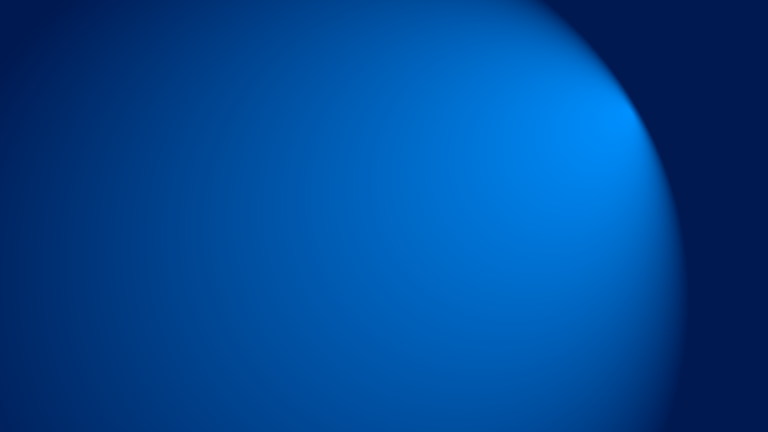
A Shadertoy shader for this background:

```glsl
// A deep navy field with a large disc lit from a focus just inside its rim.
// Focal radial gradient: each point is shaded by its distance from the focus
// as a fraction of the way to the rim along the same ray.

// Lengths are in canvas heights, origin at the lower left.
#define DISC_CENTER vec2(0.7037, 0.3032)
#define DISC_RADIUS 0.8912
#define FOCUS       vec2(1.4606, 0.7407)
#define GLOW_COLOR  vec3(0.0, 0.565, 1.0)
#define NAVY_COLOR  vec3(0.0, 0.098, 0.318)
#define AA_GRID     2

// 0 at the focus, 1 on the rim and beyond.
float focalGradient(vec2 p) {
    vec2 ray = p - FOCUS;
    float dist = max(length(ray), 1e-5);
    vec2 dir = ray / dist;

    // Distance from the focus to the rim along the ray.
    vec2 offset = FOCUS - DISC_CENTER;
    float along = dot(offset, dir);
    float inside = DISC_RADIUS * DISC_RADIUS - dot(offset, offset);
    float rimDist = sqrt(along * along + inside) - along;

    return clamp(dist / max(rimDist, 1e-5), 0.0, 1.0);
}

void mainImage(out vec4 fragColor, in vec2 fragCoord) {
    // Average a small grid of samples to smooth the steep rim near the focus.
    float shade = 0.0;
    for (int j = 0; j < AA_GRID; j++) {
        for (int i = 0; i < AA_GRID; i++) {
            vec2 jitter = (vec2(i, j) + 0.5) / float(AA_GRID) - 0.5;
            shade += focalGradient((fragCoord + jitter) / iResolution.y);
        }
    }
    shade /= float(AA_GRID * AA_GRID);

    fragColor = vec4(mix(GLOW_COLOR, NAVY_COLOR, shade), 1.0);
}
```
